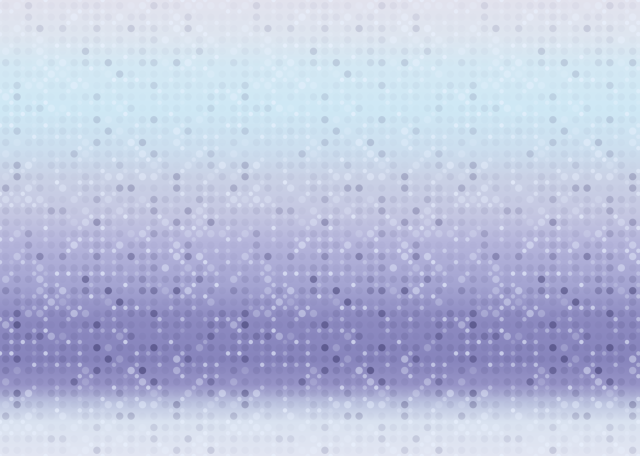
Give the GLSL for this background, as a Shadertoy shader.

```glsl
#define ROWS 40.0
#define TILE 20.0
#define BIG_RADIUS 0.32
#define SMALL_RADIUS 0.19
#define DARK_SHARE 0.14
#define LIGHT_SHARE 0.17
#define SPARK_SHARE 0.50
#define INK vec3(0.25, 0.24, 0.44)
#define GLOW vec3(0.92, 0.95, 1.0)

// Random value per lattice point, repeating every TILE cells
float hash(vec2 cell, float seed) {
    vec2 p = fract((mod(cell, TILE) + seed) * vec2(0.1031, 0.1137));
    p += dot(p, p.yx + 33.33);
    return fract((p.x + p.y) * p.x * 7.31);
}

// Linear step from one gradient stop to the next
vec3 ramp(vec3 base, vec3 next, float start, float end, float depth) {
    return mix(base, next, clamp((depth - start) / (end - start), 0.0, 1.0));
}

// Horizontal bands, depth runs from the top edge to the bottom edge
vec3 backdrop(float depth) {
    vec3 color = vec3(0.885, 0.885, 0.93);
    color = ramp(color, vec3(0.87, 0.90, 0.94), 0.00, 0.08, depth);
    color = ramp(color, vec3(0.83, 0.91, 0.955), 0.08, 0.14, depth);
    color = ramp(color, vec3(0.81, 0.91, 0.96), 0.14, 0.24, depth);
    color = ramp(color, vec3(0.80, 0.87, 0.935), 0.24, 0.33, depth);
    color = ramp(color, vec3(0.79, 0.82, 0.90), 0.33, 0.39, depth);
    color = ramp(color, vec3(0.77, 0.78, 0.885), 0.39, 0.47, depth);
    color = ramp(color, vec3(0.71, 0.71, 0.86), 0.47, 0.53, depth);
    color = ramp(color, vec3(0.64, 0.64, 0.82), 0.53, 0.63, depth);
    color = ramp(color, vec3(0.55, 0.54, 0.755), 0.63, 0.70, depth);
    color = ramp(color, vec3(0.53, 0.52, 0.74), 0.70, 0.79, depth);
    color = ramp(color, vec3(0.59, 0.58, 0.78), 0.79, 0.845, depth);
    color = ramp(color, vec3(0.74, 0.77, 0.88), 0.845, 0.885, depth);
    color = ramp(color, vec3(0.85, 0.885, 0.94), 0.885, 0.925, depth);
    return ramp(color, vec3(0.885, 0.90, 0.95), 0.925, 1.0, depth);
}

// Antialiased disc coverage
float disc(vec2 offset, float radius, float blur) {
    return 1.0 - smoothstep(radius - blur, radius + blur, length(offset));
}

void mainImage(out vec4 fragColor, in vec2 fragCoord) {
    vec2 uv = fragCoord / iResolution.y;
    float depth = 1.0 - uv.y;
    vec2 grid = vec2(uv.x, depth) * ROWS;
    float blur = 0.75 * ROWS / iResolution.y;
    vec3 color = backdrop(depth);
    float shade = clamp((0.91 - color.g) / 0.36, 0.0, 1.0);

    // Large dots at cell centres: faint everywhere, some dark or light
    vec2 cell = floor(grid);
    float kind = hash(cell, 3.7);
    float tone = hash(cell, 41.3);
    float big = disc(fract(grid) - 0.5, BIG_RADIUS, blur);
    float dark = kind < DARK_SHARE ? mix(0.25, 0.65, tone) : 0.03 + 0.17 * tone;
    if (kind > 1.0 - LIGHT_SHARE) {
        color = mix(color, GLOW, big * mix(0.15, 0.45, tone));
    } else {
        color = mix(color, INK, big * dark * mix(0.25, 1.0, shade));
    }

    // Small sparks at cell corners
    vec2 corner = floor(grid + 0.5);
    float spark = hash(corner, 17.9);
    float small = disc(grid - corner, SMALL_RADIUS, blur);
    float shine = step(spark, SPARK_SHARE) * mix(0.15, 0.65, hash(corner, 71.1));
    color = mix(color, GLOW, small * shine);

    fragColor = vec4(color, 1.0);
}
```
